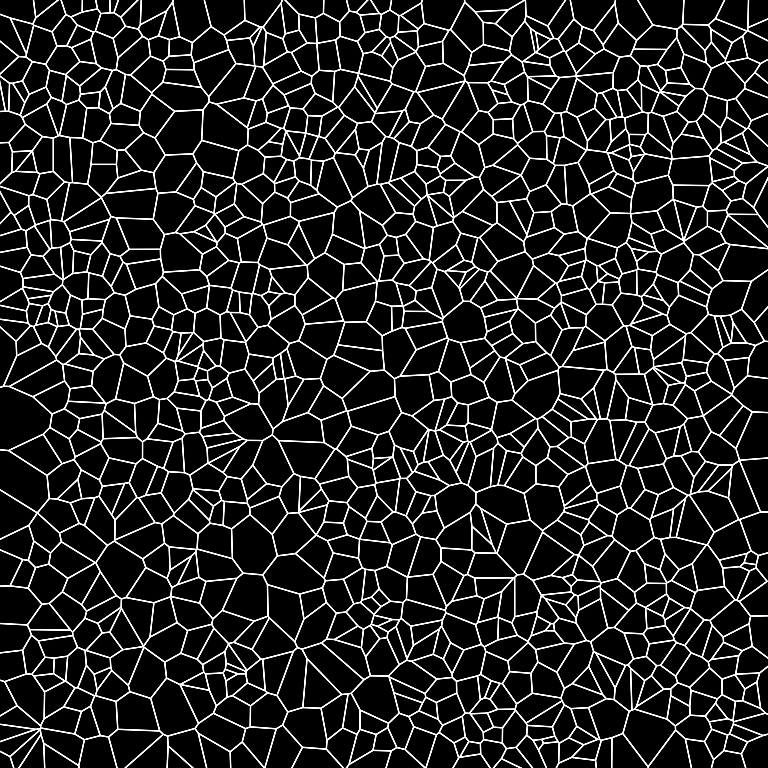
Reproduce this pattern procedurally as a WebGL 1 fragment shader.

```glsl
precision highp float;
// Thin white Voronoi borders between randomly scattered sites on black.
// Each block of a coarse grid holds 1 to 7 hashed sites, so cells vary in size;
// one pass finds the nearest site, a second the distance to the closest border.

uniform vec2 u_resolution;

const float BLOCKS = 16.0;         // coarse grid blocks along the short side
const int MAX_SITES = 7;           // most sites in one block (mean is 4)
const float LINE_WIDTH = 0.00222;  // border width in canvas units
const float EDGE_SOFTNESS = 0.35;  // half width of the edge blend in pixels
const float SEED = 17.0;
const vec3 CELL_COLOR = vec3(0.0);
const vec3 LINE_COLOR = vec3(1.0);

vec3 hash3(vec3 p) {
  p = fract((p + SEED) * vec3(0.1031, 0.1030, 0.0973));
  p += dot(p, p.yxz + 33.33);
  return fract((p.xxy + p.yxx) * p.zyx);
}

// Number of sites in a block; blocks outside the canvas are empty.
float siteCount(vec2 block, vec2 extent) {
  vec2 inside = step(vec2(0.0), block) * step(block + 0.5, extent);
  float count = 1.0 + floor(hash3(vec3(block, 50.0)).z * float(MAX_SITES));
  return count * inside.x * inside.y;
}

// Position of one site relative to the point p.
vec2 siteOffset(vec2 block, int index, vec2 p) {
  return block + hash3(vec3(block, float(index) * 3.0)).xy - p;
}

// Offset from p to its nearest site.
vec2 nearestSite(vec2 p, vec2 extent) {
  vec2 nearest = vec2(4.0);
  for (int y = -1; y <= 1; y++) {
    for (int x = -1; x <= 1; x++) {
      vec2 block = floor(p) + vec2(float(x), float(y));
      float count = siteCount(block, extent);
      for (int i = 0; i < MAX_SITES; i++) {
        if (float(i) >= count) break;
        vec2 site = siteOffset(block, i, p);
        if (dot(site, site) < dot(nearest, nearest)) nearest = site;
      }
    }
  }
  return nearest;
}

// Distance from p to the closest bisector around its nearest site.
float borderDistance(vec2 p, vec2 extent) {
  vec2 nearest = nearestSite(p, extent);
  float closest = 4.0;
  for (int y = -1; y <= 1; y++) {
    for (int x = -1; x <= 1; x++) {
      vec2 block = floor(p) + vec2(float(x), float(y));
      float count = siteCount(block, extent);
      for (int i = 0; i < MAX_SITES; i++) {
        if (float(i) >= count) break;
        vec2 site = siteOffset(block, i, p);
        vec2 gap = site - nearest;
        if (dot(gap, gap) > 0.00001) {
          closest = min(closest, dot(0.5 * (site + nearest), normalize(gap)));
        }
      }
    }
  }
  return closest;
}

void main() {
  float shortSide = min(u_resolution.x, u_resolution.y);
  vec2 p = gl_FragCoord.xy / shortSide * BLOCKS;
  vec2 extent = ceil(u_resolution / shortSide * BLOCKS);

  // Border distance back in canvas units, blended over less than a pixel.
  float dist = borderDistance(p, extent) / BLOCKS;
  float softness = EDGE_SOFTNESS / shortSide;
  float halfWidth = 0.5 * LINE_WIDTH;
  float line = 1.0 - smoothstep(halfWidth - softness, halfWidth + softness, dist);

  gl_FragColor = vec4(mix(CELL_COLOR, LINE_COLOR, line), 1.0);
}
```
